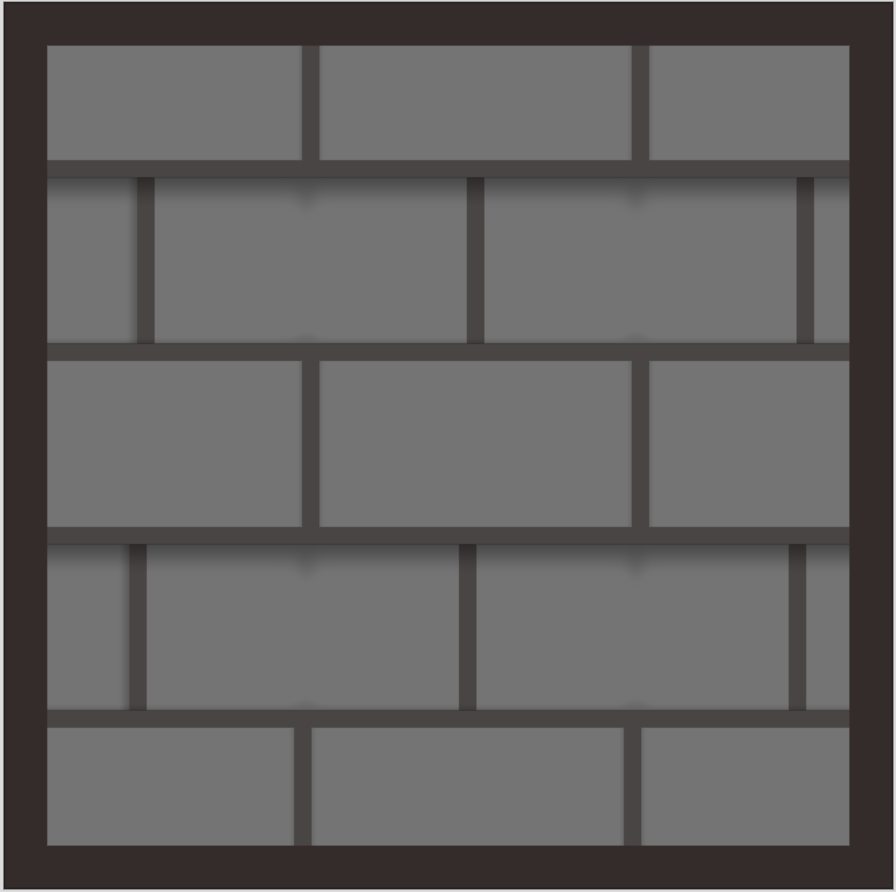
Reproduce this texture procedurally as a WebGL 2 fragment shader.

```glsl
#version 300 es
precision highp float;

uniform vec2 u_resolution;
out vec4 fragColor;

const vec3 MARGIN = vec3(0.86);
const vec3 FRAME = vec3(0.205, 0.17, 0.168);
const vec3 MORTAR = vec3(0.285, 0.27, 0.265);
const vec3 BRICK = vec3(0.453);

const vec2 BRICK_PITCH = vec2(0.368, 0.2056);
const float FIRST_JOINT_Y = 0.1893;
const float RAISED_PHASE = 0.3468;
const float SUNKEN_PHASE = 0.1628;
const float JOINT_HALF = 0.0098;

// Soft coverage of the region where distance is negative
float cover(float distance, float softness) {
    return 1.0 - smoothstep(-softness, softness, distance);
}

// Signed distance to a box given by two corners
float boxDistance(vec2 p, vec2 low, vec2 high) {
    vec2 d = max(low - p, p - high);
    return max(d.x, d.y);
}

// Signed offset from the nearest line of a repeating set
float repeatOffset(float x, float phase, float pitch) {
    return (fract((x - phase) / pitch + 0.5) - 0.5) * pitch;
}

// Darkening that fades from full at zero to none at reach
float fade(float distance, float reach) {
    return 1.0 - smoothstep(-0.15 * reach, reach, distance);
}

vec3 wall(vec2 p, float softness) {
    float level = (p.y - FIRST_JOINT_Y) / BRICK_PITCH.y;
    float row = floor(level) + 1.0;
    float sunken = mod(row, 2.0);

    // Lower courses are laid slightly further left
    float drift = 0.0088 * step(2.5, row);
    float phase = mix(RAISED_PHASE, SUNKEN_PHASE, sunken) - drift;
    float side = repeatOffset(p.x, phase, BRICK_PITCH.x);
    float below = fract(level) * BRICK_PITCH.y - JOINT_HALF;
    float above = (1.0 - fract(level)) * BRICK_PITCH.y - JOINT_HALF;

    float bed = min(below, above);
    float upright = abs(side) - JOINT_HALF;
    float mortar = max(cover(bed, softness), cover(upright, softness));
    vec3 color = mix(BRICK, MORTAR, mortar);

    // Raised courses shade the sunken ones, deeper under their joints
    float knob = repeatOffset(p.x, RAISED_PHASE - 0.005, BRICK_PITCH.x);
    float bump = exp(-knob * knob / 0.00014);
    float inside = sunken * cover(-bed, softness);
    float shade = 0.38 * fade(below, 0.035 + 0.012 * bump);
    shade += 0.14 * fade(above, 0.008 + 0.008 * bump);
    color *= 1.0 - inside * shade;

    // Thin dark rims where the courses step
    float rim = cover(abs(bed) - 0.0006, softness);
    color *= 1.0 - 0.22 * sunken * rim;

    // Faint halo beside raised joints, and left of the first sunken joint
    float first = step(p.x, SUNKEN_PHASE);
    float halo = mix(0.10, 0.22 * first * step(side, 0.0), sunken);
    float reach = mix(0.006, 0.013, sunken);
    color *= 1.0 - halo * (1.0 - mortar) * fade(upright, reach);
    return color;
}

void main() {
    vec2 p = gl_FragCoord.xy / u_resolution;
    p.y = 1.0 - p.y;
    float pixel = 1.0 / min(u_resolution.x, u_resolution.y);
    float softness = max(0.6 * pixel, 0.0011);

    float outer = boxDistance(p, vec2(0.004, 0.002), vec2(0.997));
    float inner = boxDistance(p, vec2(0.0527, 0.0512), vec2(0.948));

    // Frame with a dark outline, set around the wall
    float outline = cover(abs(outer + 0.001) - 0.0008, softness);
    vec3 color = mix(MARGIN, FRAME, cover(outer, softness));
    color *= 1.0 - 0.35 * outline;
    color = mix(color, wall(p, softness), cover(inner, softness));
    fragColor = vec4(color, 1.0);
}
```
